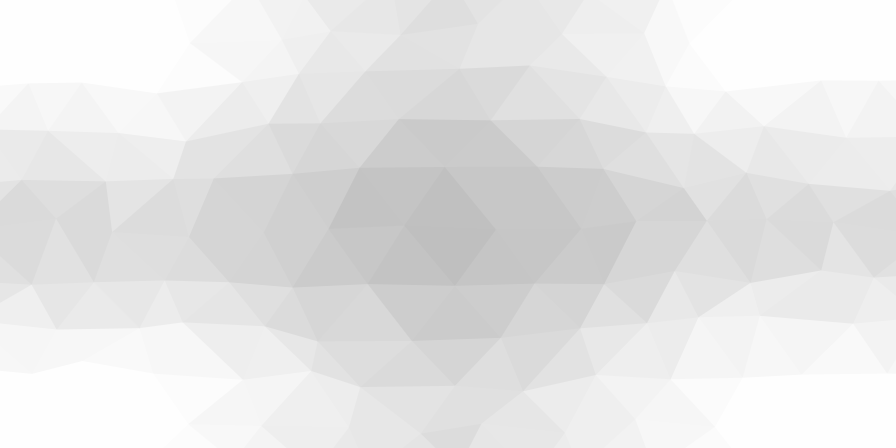
Give the GLSL for this background, as a WebGL 2 fragment shader.

```glsl
#version 300 es
precision highp float;
// Pale low-poly backdrop: a staggered triangle lattice with jittered corners.
// Each facet takes one flat grey, darkened by a horizontal and a vertical band
// that cross in the middle and fade out to white corners.

uniform vec2 u_resolution;
out vec4 outColor;

// Lengths are in canvas heights.
const vec2 SPACING = vec2(0.160, 0.105);  // lattice step along and between rows
const vec2 JITTER = vec2(0.070, 0.044);   // full range of corner displacement
const vec2 CENTRE = vec2(0.004, 0.490);   // x from the middle, y from the bottom
const float SWELL = 0.30;                 // enlargement of the central facets
const float SWELL_FALLOFF = 8.0;
const float ROW_BAND_DEPTH = 0.148;       // darkness of the horizontal band
const float ROW_BAND_REACH = 0.335;
const float COLUMN_BAND_DEPTH = 0.125;    // darkness of the vertical band
const float COLUMN_BAND_REACH = 0.62;
const float FACET_VARIATION = 0.026;      // random tone range between facets
const vec3 PAPER = vec3(0.998);
const int SEARCH = 2;                     // lattice cells checked on each side

vec2 hash2(vec2 p) {
    vec3 q = fract(p.xyx * vec3(0.1031, 0.1030, 0.0973));
    q += dot(q, q.yzx + 33.33);
    return fract((q.xx + q.yz) * q.zy);
}

// Regular lattice position, with odd rows shifted by half a step.
vec2 restPosition(vec2 node) {
    return vec2(node.x + 0.5 * node.y + 0.5, node.y) * SPACING;
}

// Corner position after the central swelling and the jitter.
vec2 cornerPosition(vec2 node) {
    vec2 rest = restPosition(node);
    float nearness = exp(-SWELL_FALLOFF * dot(rest, rest));
    vec2 jitter = (hash2(node + 71.0) - 0.5) * JITTER * (1.0 - 0.7 * nearness);
    return rest * (1.0 + SWELL * nearness) + jitter;
}

// Signed distance to the line a-b, positive on its left.
float edgeDistance(vec2 p, vec2 a, vec2 b) {
    vec2 along = normalize(b - a);
    vec2 offset = p - a;
    return along.x * offset.y - along.y * offset.x;
}

float triangleCoverage(vec2 p, vec2 a, vec2 b, vec2 c, float pixel) {
    float inside = min(edgeDistance(p, a, b),
                       min(edgeDistance(p, b, c), edgeDistance(p, c, a)));
    return clamp(0.5 + inside / pixel, 0.0, 1.0);
}

// Flat darkness of a facet, taken at its undisturbed centroid.
float facetDarkness(vec2 centroidNode) {
    vec2 away = abs(restPosition(centroidNode));
    float rowBand = ROW_BAND_DEPTH * max(0.0, 1.0 - away.y / ROW_BAND_REACH);
    float columnBand = COLUMN_BAND_DEPTH * max(0.0, 1.0 - away.x / COLUMN_BAND_REACH);
    float darkness = rowBand + columnBand;
    float variation = (hash2(centroidNode * 3.0 + 19.0).x - 0.5) * FACET_VARIATION;
    return darkness + variation * smoothstep(0.0, 0.05, darkness);
}

void main() {
    float pixel = 1.0 / u_resolution.y;
    vec2 p = (gl_FragCoord.xy - vec2(0.5 * u_resolution.x, 0.0)) * pixel - CENTRE;

    // Lattice cell under the undistorted point.
    float row = p.y / SPACING.y;
    vec2 cell = floor(vec2(p.x / SPACING.x - 0.5 * row - 0.5, row));

    // Blend the facets of nearby cells by how much of the pixel they cover.
    float total = 0.0;
    float weight = 0.0;
    for (int j = -SEARCH; j <= SEARCH; j++) {
        for (int i = -SEARCH; i <= SEARCH; i++) {
            vec2 node = cell + vec2(i, j);
            vec2 a = cornerPosition(node);
            vec2 b = cornerPosition(node + vec2(1.0, 0.0));
            vec2 c = cornerPosition(node + vec2(0.0, 1.0));
            vec2 d = cornerPosition(node + vec2(1.0, 1.0));
            float upward = triangleCoverage(p, a, b, c, pixel);
            float downward = triangleCoverage(p, b, d, c, pixel);
            total += upward * facetDarkness(node + 1.0 / 3.0);
            total += downward * facetDarkness(node + 2.0 / 3.0);
            weight += upward + downward;
        }
    }

    outColor = vec4(PAPER - total / max(weight, 0.001), 1.0);
}
```
